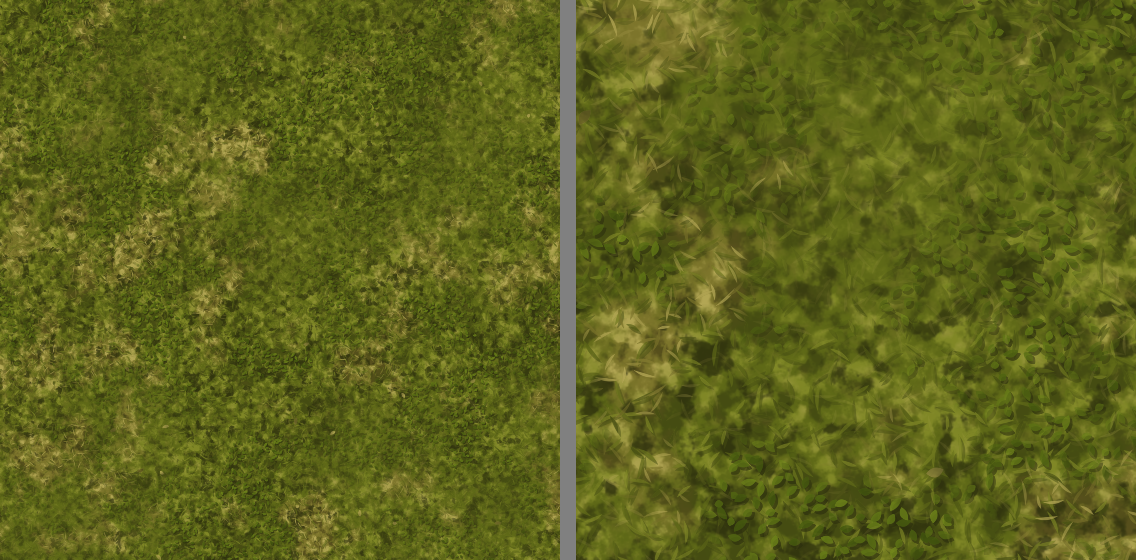
Left, the full canvas; right, a detail of the centre.
Reproduce this texture procedurally as a WebGL 1 fragment shader.

```glsl
precision highp float;
uniform vec2 u_resolution;

const vec3 SOIL = vec3(0.17, 0.18, 0.05);
const vec3 SHADE = vec3(0.27, 0.30, 0.07);
const vec3 GRASS = vec3(0.37, 0.41, 0.09);
const vec3 SUNLIT = vec3(0.50, 0.53, 0.15);
const vec3 LEAF_DARK = vec3(0.25, 0.33, 0.05);
const vec3 LEAF_LIGHT = vec3(0.44, 0.53, 0.10);
const vec3 THATCH = vec3(0.34, 0.31, 0.11);
const vec3 STRAW = vec3(0.49, 0.46, 0.17);
const vec3 BLEACHED = vec3(0.70, 0.65, 0.33);

float hash(vec2 p) {
  vec3 q = fract(p.xyx * vec3(0.1031, 0.1030, 0.0973));
  q += dot(q, q.yzx + 33.33);
  return fract((q.x + q.y) * q.z);
}

float noise(vec2 p) {
  vec2 i = floor(p);
  vec2 f = fract(p);
  f = f * f * (3.0 - 2.0 * f);
  float low = mix(hash(i), hash(i + vec2(1.0, 0.0)), f.x);
  float high = mix(hash(i + vec2(0.0, 1.0)), hash(i + 1.0), f.x);
  return mix(low, high, f.y);
}

float fbm(vec2 p) {
  float sum = 0.0;
  float weight = 0.533;
  for (int i = 0; i < 4; i++) {
    sum += weight * noise(p);
    p = mat2(1.6, 1.2, -1.2, 1.6) * p + 17.3;
    weight *= 0.5;
  }
  return sum;
}

vec3 ramp(vec3 dark, vec3 middle, vec3 light, float t) {
  vec3 lower = mix(dark, middle, smoothstep(0.0, 0.5, t));
  return mix(lower, light, smoothstep(0.5, 1.0, t));
}

// Scattered tapered strokes, sized in cells: x = coverage, y = random tint
vec2 strokes(vec2 uv, float cells, vec2 halfSize, float density, float seed) {
  vec2 p = uv * cells;
  vec2 home = floor(p);
  float blur = 0.6 * cells / min(u_resolution.x, u_resolution.y);
  vec2 result = vec2(0.0, 0.5);
  for (int y = -1; y <= 1; y++) {
    for (int x = -1; x <= 1; x++) {
      vec2 cell = home + vec2(float(x), float(y));
      vec2 key = cell + seed;
      vec2 center = cell + vec2(hash(key), hash(key + 41.7));
      float angle = 6.2832 * hash(key + 83.1);
      vec2 along = vec2(cos(angle), sin(angle));
      vec2 d = p - center;
      vec2 q = vec2(dot(d, along), dot(d, vec2(-along.y, along.x)));
      float reach = halfSize.x * mix(0.5, 1.0, hash(key + 127.9));
      float s = q.x / reach;
      q.y += 0.12 * reach * (s * s - 0.5);
      float width = halfSize.y * (1.0 - s * s);
      float cover = 1.0 - smoothstep(-blur, blur, abs(q.y) - width);
      cover *= 1.0 - smoothstep(0.9, 1.1, abs(s));
      cover *= step(hash(key + 171.3), density);
      result.y = mix(result.y, hash(key + 211.5), cover);
      result.x = max(result.x, cover);
    }
  }
  return result;
}

void main() {
  vec2 uv = gl_FragCoord.xy / min(u_resolution.x, u_resolution.y);

  // Broad patches: dry straw, lush clumps, and calm or crisp areas
  float patches = 0.45 * fbm(uv * 6.0 + 3.7) + 0.55 * fbm(uv * 21.0 + 9.2);
  float dry = smoothstep(0.45, 0.69, patches);
  float lush = smoothstep(0.42, 0.62, fbm(uv * 13.0 + 51.4)) * (1.0 - dry);
  float crisp = mix(0.6, 1.0, smoothstep(0.38, 0.58, fbm(uv * 5.0 + 77.8)));

  // Fine turf grain
  float grain = fbm(uv * 105.0 + 23.0);
  float tone = 0.5 + (grain - 0.5) * 2.2 * crisp;
  tone += 0.7 * (fbm(uv * 9.0 + 31.0) - 0.5) - 0.12 * lush;
  float thatch = clamp(dry + (fbm(uv * 130.0 + 62.0) - 0.5) * 1.1, 0.0, 1.0);
  vec3 color = ramp(SHADE, GRASS, SUNLIT, tone);
  color = mix(color, ramp(THATCH, STRAW, BLEACHED, tone), thatch);

  // Dark gaps between the tufts
  float gaps = smoothstep(0.56, 0.74, fbm(uv * 85.0 + 14.0));
  color = mix(color, SOIL, 0.75 * gaps * crisp);

  // Thin green blades over their shadows
  vec2 drop = vec2(0.0014, -0.0018);
  vec2 under = strokes(uv - drop, 88.0, vec2(0.75, 0.11), 0.7, 5.0);
  vec2 blade = strokes(uv, 88.0, vec2(0.75, 0.10), 0.7, 5.0);
  color = mix(color, SHADE, 0.5 * under.x * crisp);
  vec3 bladeColor = ramp(SHADE, GRASS, SUNLIT, blade.y * 1.1);
  color = mix(color, bladeColor, 0.65 * blade.x * crisp);

  // Small broad leaves in the lush clumps
  vec2 leafShadow = strokes(uv - drop, 112.0, vec2(0.60, 0.27), 0.8, 29.0);
  vec2 leaf = strokes(uv, 112.0, vec2(0.60, 0.25), 0.8, 29.0);
  color = mix(color, SOIL, 0.65 * leafShadow.x * lush * crisp);
  vec3 leafColor = mix(LEAF_DARK, LEAF_LIGHT, leaf.y);
  color = mix(color, leafColor, 0.8 * leaf.x * lush * crisp);

  // Pale straw stalks gathered in the dry patches
  vec2 stalk = strokes(uv, 100.0, vec2(0.80, 0.09), 0.75, 67.0);
  vec3 stalkColor = ramp(THATCH, STRAW, BLEACHED, 0.3 + 0.8 * stalk.y);
  color = mix(color, stalkColor, stalk.x * (0.12 + 0.68 * dry));

  // Sparse dead leaves
  vec2 litter = strokes(uv, 34.0, vec2(0.24, 0.10), 0.05, 95.0);
  vec3 litterColor = mix(THATCH, BLEACHED, litter.y) * (0.7 + 0.6 * grain);
  color = mix(color, litterColor, 0.8 * litter.x);

  gl_FragColor = vec4(color, 1.0);
}
```
